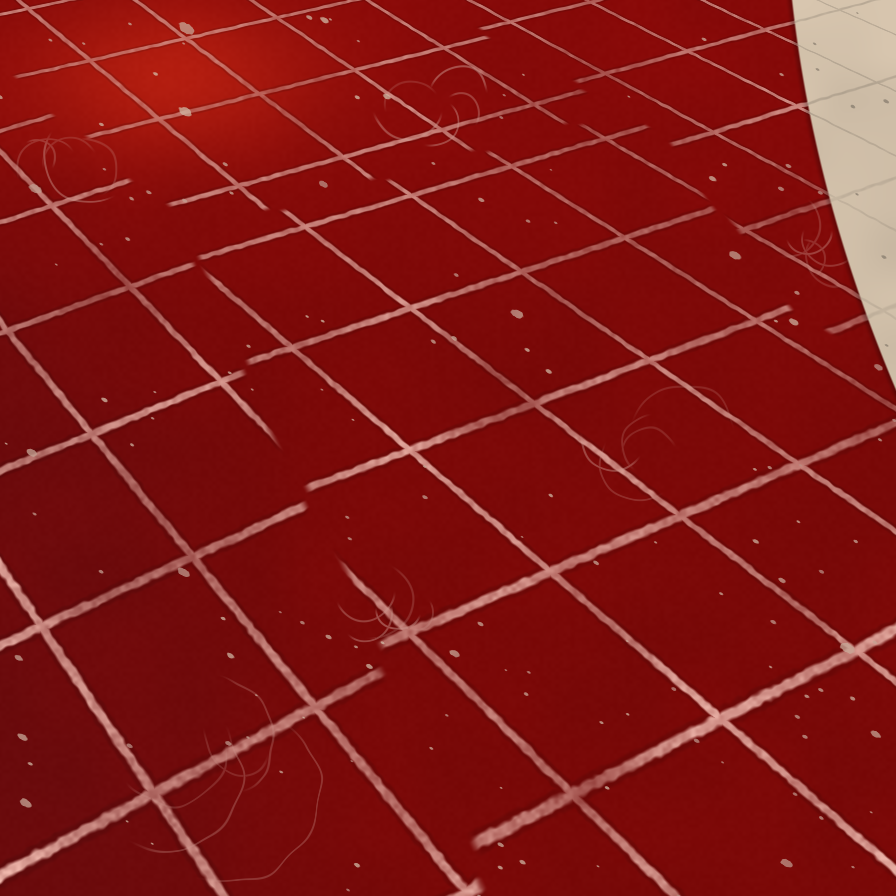
Reproduce this texture procedurally as a three.js fragment shader.

```glsl
// Glossy red tiled floor in perspective: misaligned sheets, pale joints, lint, specks and a cream border.
#define LINE_HALF 0.024
#define LINE_SOFT 0.010
#define LINE_WEAR 0.45
#define JITTER 0.014
#define HAIR_WIDTH 0.0011
#define HAIR_ALPHA 0.50
#define SPECK_ALPHA 0.75
#define RED vec3(0.50, 0.035, 0.030)
#define DARK_RED vec3(0.42, 0.045, 0.055)
#define GLOW_RED vec3(0.76, 0.14, 0.07)
#define JOINT vec3(0.89, 0.66, 0.62)
#define CREAM vec3(0.84, 0.77, 0.68)

varying vec2 vUv;

float hash(vec2 p) {
  return fract(sin(dot(p, vec2(127.1, 311.7))) * 43758.5453);
}

float noise(vec2 p) {
  vec2 i = floor(p), f = fract(p);
  f = f * f * (3.0 - 2.0 * f);
  return mix(mix(hash(i), hash(i + vec2(1.0, 0.0)), f.x),
             mix(hash(i + vec2(0.0, 1.0)), hash(i + 1.0), f.x), f.y);
}

// Canvas to floor plane, one unit per tile
vec2 floorPlane(vec2 p) {
  vec2 q = vec2(7.452 * p.x + 8.618 * p.y - 7.700,
                3.223 * p.x - 9.772 * p.y + 4.931);
  return q / (2.100 - 0.023 * p.x - 1.100 * p.y);
}

// Shift each sheet of tiles; z fades the joints at the seams
vec3 sheetGrid(vec2 g) {
  float left = g.x - min(0.25, -0.38 - 0.42 * g.y);
  float right = g.x - min(4.5, max(3.3, 3.95 - 0.58 * g.y));
  float back = g.y + 1.25;
  float gap = min(abs(left), abs(right));
  vec2 s = g;
  if (left < 0.0) s += vec2(0.062 * g.y + 0.62, 0.064 * g.x - 0.04);
  else if (right > 0.0) s += vec2(0.12, -0.27);
  else {
    gap = min(gap, abs(back));
    if (back < 0.0) s += vec2(0.05 * g.y + 0.17, -0.40);
  }
  return vec3(s, smoothstep(0.0, 0.07, gap));
}

float joints(vec2 s, float halfWidth) {
  vec2 d = abs(fract(s + 0.5) - 0.5);
  vec2 m = 1.0 - smoothstep(halfWidth - LINE_SOFT, halfWidth + LINE_SOFT, d);
  return max(m.x, m.y);
}

// Loose cluster of curved fibres
float hairs(vec2 p, vec2 center, float size, float seed) {
  float m = 0.0;
  p += 0.12 * size * (vec2(noise(p * 30.0), noise(p * 30.0 + 7.0)) - 0.5);
  for (int i = 0; i < 5; i++) {
    vec2 k = vec2(float(i), seed);
    vec2 c = center + size * (vec2(hash(k), hash(k + 3.1)) - 0.5) * vec2(1.5, 1.0);
    float r = size * mix(0.35, 1.0, hash(k + 5.7));
    float a = 6.2832 * hash(k + 9.3);
    vec2 d = p - c;
    float along = dot(d, vec2(cos(a), sin(a))) / max(length(d), 0.0001);
    float arc = smoothstep(0.15, 0.6, along);
    float line = 1.0 - smoothstep(0.3 * HAIR_WIDTH, 1.7 * HAIR_WIDTH, abs(length(d) - r));
    m = max(m, arc * line * mix(0.4, 1.0, hash(k + 2.2)));
  }
  return m;
}

// Scattered flecks, at most one in each cell
float specks(vec2 p, float count, float density, float radius) {
  vec2 id = floor(p * count);
  vec2 c = (id + 0.25 + 0.5 * vec2(hash(id), hash(id + 4.7))) / count;
  float r = radius * mix(0.35, 1.0, hash(id + 8.3));
  vec2 d = p - c;
  d.y = d.y * 1.5 + d.x * 0.5;
  float ragged = length(d) + 0.3 * r * (noise(p * 350.0) - 0.5);
  return step(hash(id + 2.9), density) * (1.0 - smoothstep(r - 0.001, r + 0.001, ragged));
}

void main() {
  vec2 p = vUv;
  vec2 wobble = vec2(noise(p * 130.0), noise(p * 130.0 + 31.0)) - 0.5;
  vec3 grid = sheetGrid(floorPlane(p));
  vec2 s = grid.xy + JITTER * wobble;

  // Red gloss: dull lower left, lit far end, soft reflection
  float dull = smoothstep(0.55, 0.0, p.x + 0.25 * p.y) * smoothstep(0.95, 0.45, p.y);
  vec3 color = mix(RED, DARK_RED, dull * (0.7 + 0.3 * noise(p * 8.0)));
  color *= 0.96 + 0.10 * smoothstep(0.5, 1.0, p.y) + 0.05 * (noise(p * 14.0) - 0.5);
  vec2 glow = (p - vec2(0.19, 0.915)) / vec2(0.16, 0.09);
  color = mix(color, GLOW_RED, 0.75 * exp(-dot(glow, glow)));
  color += 0.012 * (noise(p * 230.0) - 0.5);

  // Worn joints with a faint dark edge
  float wear = 1.0 - LINE_WEAR * noise(p * 9.0) - 0.25 * noise(p * 190.0);
  color *= 1.0 - 0.12 * joints(s, 2.0 * LINE_HALF) * grid.z;
  color = mix(color, JOINT, joints(s, LINE_HALF) * grid.z * wear * mix(1.15, 0.85, p.y));

  // Cream border beyond a curved edge
  float t = 1.0 - p.y;
  float edge = p.x - (0.884 + 0.11 * t + 0.36 * t * t);
  vec3 cream = CREAM * (0.97 + 0.08 * (noise(p * 18.0) - 0.5));
  cream = mix(cream, CREAM * 0.72, 0.6 * joints(s, 0.014) * wear);
  cream = mix(cream, CREAM * 0.55, 0.6 * specks(p, 30.0, 0.25, 0.003));
  color *= 1.0 - 0.25 * smoothstep(-0.008, 0.0, edge);

  // Lint and flecks
  float lint = hairs(p, vec2(0.23, 0.17), 0.105, 1.0);
  lint = max(lint, hairs(p, vec2(0.48, 0.885), 0.050, 2.0));
  lint = max(lint, hairs(p, vec2(0.08, 0.80), 0.055, 3.0));
  lint = max(lint, hairs(p, vec2(0.91, 0.73), 0.040, 4.0));
  lint = max(lint, hairs(p, vec2(0.44, 0.33), 0.045, 5.0));
  lint = max(lint, hairs(p, vec2(0.72, 0.50), 0.060, 6.0));
  color = mix(color, JOINT * 0.9, HAIR_ALPHA * lint);
  float fleck = max(specks(p, 13.0, 0.16, 0.0085), specks(p + 0.37, 36.0, 0.09, 0.0035));
  color = mix(color, mix(JOINT * 0.8, CREAM, noise(p * 25.0)), SPECK_ALPHA * fleck);

  color = mix(color, cream, smoothstep(-0.0015, 0.0015, edge));
  gl_FragColor = vec4(clamp(color, 0.0, 1.0), 1.0);
}
```
